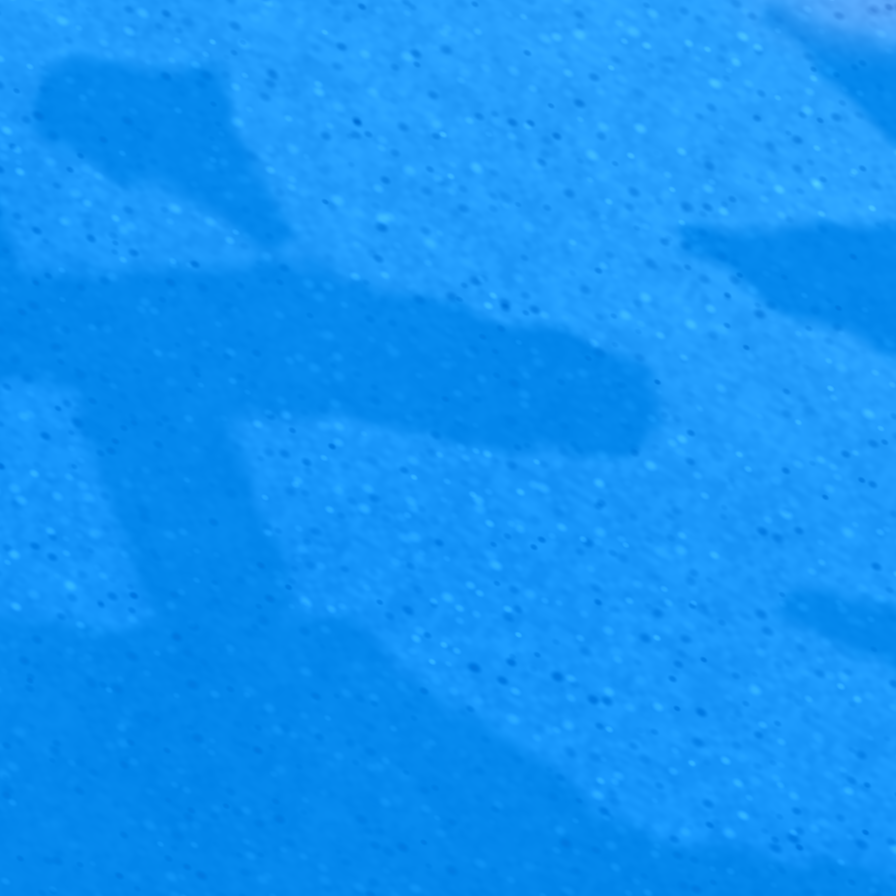
Give the GLSL for this texture, as a WebGL 1 fragment shader.

```glsl
precision highp float;
// Soft leaf-like shadows falling across a bright blue, finely speckled surface.
uniform vec2 u_resolution;

const vec3 SHADOW_COLOR = vec3(0.015, 0.530, 0.925);
const vec3 LIT_COLOR    = vec3(0.070, 0.575, 0.975);
const vec3 BRIGHT_COLOR = vec3(0.170, 0.635, 0.995);
const vec3 GLARE_COLOR  = vec3(0.400, 0.670, 0.980);
const vec3 GRAIN_TINT   = vec3(0.75, 0.85, 0.70);
const vec2 GRAIN_AXIS   = vec2(0.86, -0.51);
const float GRAIN_STRETCH = 1.5;
const float SPECK_SCALE   = 95.0;
const float SPECK_DEPTH   = 0.13;
const float FINE_SCALE    = 150.0;
const float FINE_DEPTH    = 0.055;
const float MOTTLE_SCALE  = 34.0;
const float MOTTLE_DEPTH  = 0.035;
const float EDGE_SOFTNESS = 0.013;
const float EDGE_WOBBLE   = 0.018;
const float BLEND_RADIUS  = 0.025;

vec2 hash2(vec2 cell) {
  vec3 q = fract(vec3(cell.xyx) * vec3(0.1031, 0.1030, 0.0973));
  q += dot(q, q.yzx + 33.33);
  return fract((q.xx + q.yz) * q.zy);
}

float valueNoise(vec2 p) {
  vec2 i = floor(p), f = fract(p);
  f = f * f * (3.0 - 2.0 * f);
  float low = mix(hash2(i).x, hash2(i + vec2(1.0, 0.0)).x, f.x);
  float high = mix(hash2(i + vec2(0.0, 1.0)).x, hash2(i + 1.0).x, f.x);
  return mix(low, high, f.y) - 0.5;
}

// Cellular specks: mostly faint, a few strongly dark or light.
float specks(vec2 p) {
  vec2 cell = floor(p), f = fract(p);
  float total = 0.0;
  for (int y = -1; y <= 1; y++) {
    for (int x = -1; x <= 1; x++) {
      vec2 offset = vec2(float(x), float(y));
      vec2 center = offset + hash2(cell + offset);
      vec2 trait = hash2(cell + offset + 57.0);
      float s = 2.0 * trait.x - 1.0;
      float radius = mix(0.35, 0.75, trait.y);
      total += s * s * s * s * s * (1.0 - smoothstep(0.1, radius, length(f - center)));
    }
  }
  return total;
}

// Tapered stroke; a and b hold the end point (xy) and its radius (z).
float stroke(vec2 p, vec3 a, vec3 b) {
  vec2 axis = b.xy - a.xy;
  float t = clamp(dot(p - a.xy, axis) / dot(axis, axis), 0.0, 1.0);
  return length(p - a.xy - axis * t) - mix(a.z, b.z, t);
}

float blend(float a, float b) {
  float h = max(BLEND_RADIUS - abs(a - b), 0.0) / BLEND_RADIUS;
  return min(a, b) - h * h * BLEND_RADIUS * 0.25;
}

float shadowDistance(vec2 p) {
  // Central leaf, its stem and the left edge
  float d = stroke(p, vec3(0.30, 0.628, 0.078), vec3(0.67, 0.552, 0.062));
  d = blend(d, stroke(p, vec3(-0.02, 0.635, 0.060), vec3(0.30, 0.625, 0.083)));
  d = blend(d, stroke(p, vec3(0.15, 0.60, 0.080), vec3(0.25, 0.33, 0.075)));
  d = blend(d, stroke(p, vec3(-0.04, 0.74, 0.050), vec3(-0.02, 0.65, 0.060)));
  // Broad lower mass
  float ground = max(p.y - 0.305, dot(p, vec2(0.598, 0.801)) - 0.475);
  d = blend(d, ground);
  d = blend(d, stroke(p, vec3(0.70, 0.0, 0.070), vec3(1.0, -0.04, 0.060)));
  // Upper left hook
  d = blend(d, stroke(p, vec3(0.10, 0.885, 0.048), vec3(0.20, 0.865, 0.060)));
  d = blend(d, stroke(p, vec3(0.20, 0.86, 0.060), vec3(0.30, 0.74, 0.022)));
  d = blend(d, stroke(p, vec3(0.08, 0.88, 0.040), vec3(0.14, 0.82, 0.028)));
  // Tips entering from the right
  d = blend(d, stroke(p, vec3(0.78, 0.735, 0.018), vec3(0.90, 0.695, 0.050)));
  d = blend(d, stroke(p, vec3(0.90, 0.695, 0.050), vec3(1.05, 0.67, 0.085)));
  d = blend(d, stroke(p, vec3(0.87, 0.98, 0.015), vec3(1.03, 0.89, 0.055)));
  return blend(d, stroke(p, vec3(0.89, 0.325, 0.015), vec3(1.03, 0.28, 0.045)));
}

void main() {
  vec2 p = gl_FragCoord.xy / u_resolution;
  vec2 grainP = vec2(dot(p, GRAIN_AXIS) / GRAIN_STRETCH,
                     dot(p, vec2(-GRAIN_AXIS.y, GRAIN_AXIS.x))) + 3.0;

  // Shadow mask with a ragged, softened edge
  float wobble = valueNoise(p * 16.0) + 0.6 * valueNoise(grainP * 70.0);
  float d = shadowDistance(p) + EDGE_WOBBLE * wobble;
  float lit = smoothstep(-EDGE_SOFTNESS, EDGE_SOFTNESS, d);

  // Light grows towards the upper right, with broad uneven patches
  float patches = valueNoise(p * 5.0 + 9.0);
  float light = smoothstep(0.25, 1.65, p.x * 0.55 + p.y + 0.25 * patches);
  vec3 litColor = mix(LIT_COLOR, BRIGHT_COLOR, light);
  float glare = 1.0 - smoothstep(0.0, 0.16, length((p - 1.0) * vec2(0.7, 1.8)));
  vec3 shade = SHADOW_COLOR + 0.012 * patches;
  vec3 color = mix(shade, litColor, lit);
  color = mix(color, GLARE_COLOR, 0.8 * glare);

  // Surface grain, calmer inside the shadows
  float grain = FINE_DEPTH * valueNoise(grainP * FINE_SCALE)
              + MOTTLE_DEPTH * valueNoise(grainP * MOTTLE_SCALE)
              + SPECK_DEPTH * specks(grainP * SPECK_SCALE);
  color += grain * mix(0.45, 1.0, lit) * GRAIN_TINT;
  gl_FragColor = vec4(clamp(color, 0.0, 1.0), 1.0);
}
```
